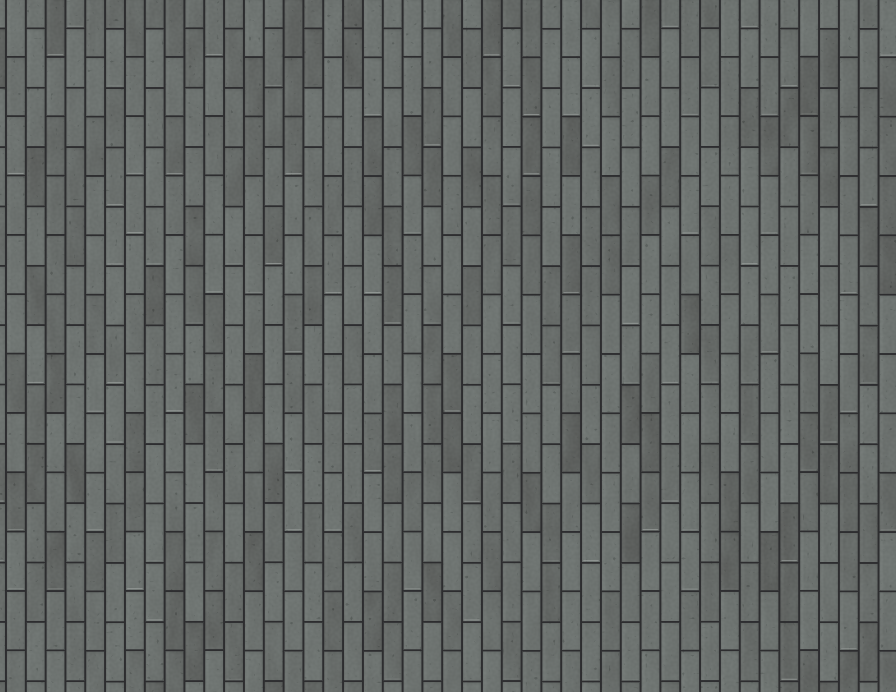
Write a Shadertoy shader that draws this texture.

```glsl
const vec2 BRICK_COUNT = vec2(45.18, 11.66);  // columns, rows on the canvas
const vec2 BRICK_SIZE = vec2(1.0, 3.0);       // in column widths
const vec2 PHASE = vec2(0.30, 0.18);
const float STAGGER = 0.52;
const float JOINT_HALF = 0.05;

const vec3 JOINT = vec3(0.175, 0.175, 0.185);
const vec3 LIGHT_CLAY = vec3(0.434, 0.457, 0.446);
const vec3 DARK_CLAY = vec3(0.370, 0.382, 0.373);
const vec3 GLINT = vec3(0.60, 0.62, 0.61);

float hash(vec2 p) {
    vec3 q = fract(vec3(p.xyx) * 0.1031);
    q += dot(q, q.yzx + 33.33);
    return fract((q.x + q.y) * q.z);
}

vec2 gradient(vec2 cell) {
    float angle = 6.2832 * hash(cell);
    return vec2(cos(angle), sin(angle));
}

float gradientNoise(vec2 p) {
    vec2 i = floor(p), f = fract(p);
    vec2 u = f * f * f * (f * (f * 6.0 - 15.0) + 10.0);
    vec2 e = vec2(0.0, 1.0);
    float low = mix(dot(gradient(i), f),
                    dot(gradient(i + e.yx), f - e.yx), u.x);
    float high = mix(dot(gradient(i + e.xy), f - e.xy),
                     dot(gradient(i + e.yy), f - e.yy), u.x);
    return mix(low, high, u.y);
}

// Soft line of the given half width around zero
float softLine(float d, float halfWidth) {
    return 1.0 - smoothstep(0.0, halfWidth, abs(d));
}

// Distance from a point in the brick cell to the nearest joint centre
float jointDistance(vec2 local, vec2 size) {
    vec2 d = min(local, size - local);
    return min(d.x, d.y * 1.12);
}

vec3 clayColor(vec2 p, vec2 id) {
    float tone = pow(hash(id + 17.0), 2.5);
    // Uneven firing, strongest on the dark bricks
    vec2 shift = 40.0 * vec2(hash(id + 5.0), hash(id + 9.0));
    float smudge = gradientNoise(p * vec2(1.3, 0.6) + shift);
    tone += smudge * (0.25 + 0.4 * tone);
    vec3 color = mix(LIGHT_CLAY, DARK_CLAY, clamp(tone, -0.15, 1.15));
    // Fine grain and small pits
    color += 0.022 * gradientNoise(p * 6.0 + 50.0);
    float pits = smoothstep(0.38, 0.6, gradientNoise(p * 4.3 + 90.0));
    return color - 0.07 * pits;
}

void mainImage(out vec4 fragColor, in vec2 fragCoord) {
    vec2 grid = fragCoord / iResolution.xy * BRICK_COUNT - PHASE;
    float pixel = BRICK_COUNT.x / iResolution.x;
    vec2 p = (grid + 2.0) * BRICK_SIZE;

    // Running bond stood upright: even columns are shifted
    float column = floor(grid.x);
    grid.y -= STAGGER * (1.0 - mod(column, 2.0));
    grid.y += 0.012 * (hash(vec2(column + 3.0, 71.0)) - 0.5);
    vec2 id = floor(grid) + 4.0;
    vec2 local = fract(grid) * BRICK_SIZE;

    vec3 color = clayColor(p, id);

    // Bevel: lit left edge, shaded right and top edges
    color += 0.02 * softLine(local.x - 0.16, 0.12);
    color -= 0.025 * softLine(BRICK_SIZE.x - local.x, 0.22);
    color -= 0.03 * softLine(BRICK_SIZE.y - local.y, 0.25);

    // Joints
    float d = jointDistance(local, BRICK_SIZE);
    float blur = max(0.025, 0.6 * pixel);
    float face = smoothstep(JOINT_HALF - blur, JOINT_HALF + blur, d);
    color = mix(JOINT, color, face);

    // Worn lower edges catch the light on some bricks
    float worn = smoothstep(0.72, 1.0, hash(id + 31.0));
    float inside = smoothstep(0.06, 0.16, min(local.x, 1.0 - local.x));
    float edge = softLine(local.y - 0.11, max(0.05, 0.9 * pixel));
    color = mix(color, GLINT, 0.8 * worn * inside * edge);

    fragColor = vec4(color, 1.0);
}
```
